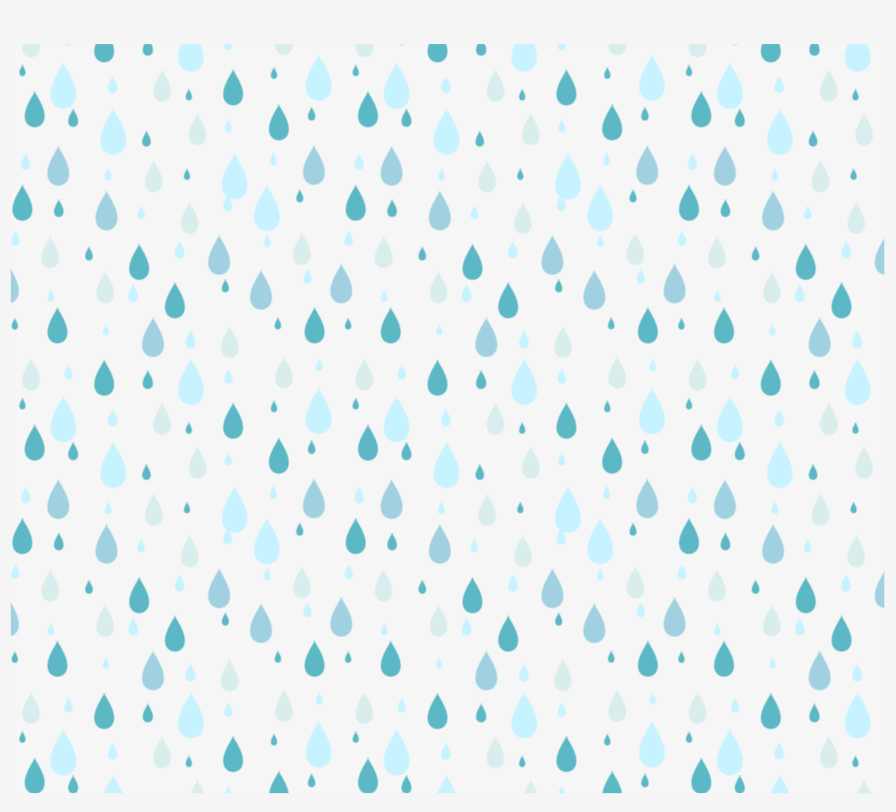
This pattern is drawn by a WebGL 2 fragment shader. Its source:

```glsl
#version 300 es
precision highp float;
// Falling teardrops in teal, blue, pale cyan and mint on an off-white sheet.
// A square tile repeats; inside it a jittered checkerboard alternates large
// and small drops, each an implicit teardrop curve with a softened edge.

uniform vec2 u_resolution;
out vec4 fragColor;

// Lengths are fractions of the canvas width.
const float TAU = 6.2831853;
const float TILE = 0.372;
const float CELLS = 8.0;
const float LARGE_JITTER = 0.20;
const float SMALL_JITTER = 0.18;
const float SWAY = 0.20;
const float EDGE = 0.0014;
const vec2 FRAME_MIN = vec2(0.012, 0.021);
const vec2 FRAME_MAX = vec2(0.987, 0.857);

const vec3 MARGIN = vec3(0.959);
const vec3 PAPER = vec3(0.966);
const vec3 TEAL = vec3(0.36, 0.72, 0.77);
const vec3 BLUE = vec3(0.63, 0.82, 0.88);
const vec3 PALE = vec3(0.78, 0.95, 1.00);
const vec3 MINT = vec3(0.85, 0.93, 0.93);

// Drop heights by kind.
const float TEAL_SIZE = 0.0395;
const float BLUE_SIZE = 0.0435;
const float PALE_SIZE = 0.0510;
const float MINT_SIZE = 0.0350;
const float SMALL_SIZE = 0.0160;

// Drop shape: width over height, and sharpness of the tip.
const float ASPECT = 0.56;
const float TIP = 2.2;

// Upper ranks, out of 32, for each kind.
const float TEAL_RANK = 9.0;
const float PALE_RANK = 15.0;
const float BLUE_RANK = 22.0;
const float SMALL_TEAL_RANK = 14.0;

vec3 hash3(vec2 p) {
    vec3 q = fract(p.xyx * vec3(0.1031, 0.1030, 0.0973) + 0.137);
    q += dot(q, q.yxz + 33.33);
    return fract((q.xxy + q.yzz) * q.zyx);
}

// Approximate distance to a teardrop centred on the origin, tip upward.
float teardrop(vec2 p, float height) {
    p /= height;
    float s = 0.5 - p.y;                 // 0 at the tip, 1 at the base
    float t = max(s, 0.0);
    float widest = TIP / (TIP + 1.0);
    float peak = pow(widest, TIP) * (1.0 - widest);
    float k = 0.25 * ASPECT * ASPECT / peak;
    float f = p.x * p.x - k * pow(t, TIP) * (1.0 - t);
    float slope = k * pow(t, TIP - 1.0) * (TIP * (1.0 - t) - t);
    float d = f / max(length(vec2(2.0 * p.x, slope)), 1e-4);
    return max(d, -s) * height;
}

// Colour in rgb and height in a, spread evenly over the tile by rank.
vec4 dropKind(vec2 cell, bool large, float variation) {
    float index = cell.y * 0.5 * CELLS + floor(cell.x * 0.5);
    float rank = mod(index * 11.0, 32.0);
    if (!large) {
        vec3 tint = rank < SMALL_TEAL_RANK ? TEAL : PALE;
        return vec4(tint, SMALL_SIZE * mix(0.75, 1.3, variation * variation));
    }
    if (rank < TEAL_RANK) return vec4(TEAL, TEAL_SIZE);
    if (rank < PALE_RANK) return vec4(PALE, PALE_SIZE);
    if (rank < BLUE_RANK) return vec4(BLUE, BLUE_SIZE);
    return vec4(MINT, MINT_SIZE);
}

void main() {
    vec2 uv = gl_FragCoord.xy / u_resolution.x;
    float soft = max(EDGE, 0.7 / u_resolution.x);
    float cellSize = TILE / CELLS;
    vec2 home = floor(uv / cellSize);
    vec3 color = PAPER;

    // Drops from this cell and its neighbours
    for (int j = -1; j <= 1; j++) {
        for (int i = -1; i <= 1; i++) {
            vec2 site = home + vec2(i, j);
            vec2 cell = mod(site, CELLS);
            vec3 rnd = hash3(cell);
            bool large = mod(cell.x + cell.y, 2.0) < 0.5;
            vec4 kind = dropKind(cell, large, rnd.z);
            float jitter = large ? LARGE_JITTER : SMALL_JITTER;
            vec2 offset = jitter * (2.0 * rnd.xy - 1.0);
            offset += SWAY * sin(TAU * cell.yx / CELLS + vec2(0.8, 2.1));
            vec2 center = (site + 0.5 + offset) * cellSize;
            float d = teardrop(uv - center, kind.a);
            color = mix(color, kind.rgb, 1.0 - smoothstep(-soft, soft, d));
        }
    }

    // Clip the sheet to its frame
    vec2 inset = min(uv - FRAME_MIN, FRAME_MAX - uv);
    float inside = smoothstep(-0.5 * soft, 0.5 * soft, min(inset.x, inset.y));
    fragColor = vec4(mix(MARGIN, color, inside), 1.0);
}
```
